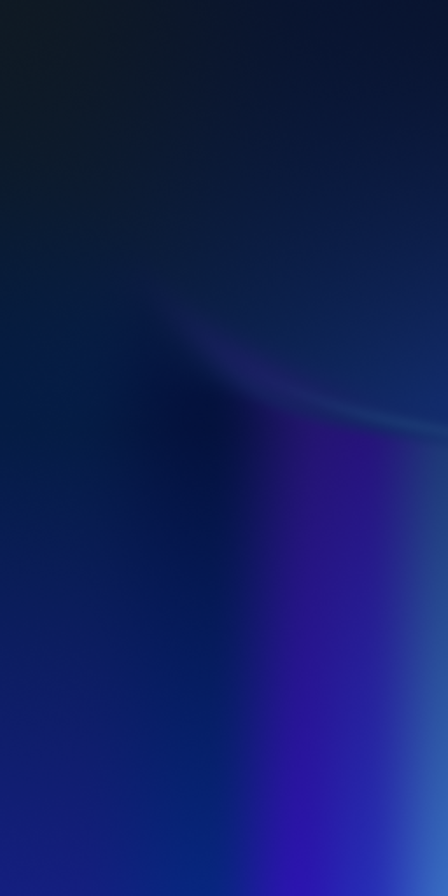
Reproduce this background procedurally as a WebGL 1 fragment shader.

```glsl
precision highp float;
// Deep blue gradient with a curved, glowing fold above soft violet light columns.

uniform vec2 u_resolution;

float hash(vec2 p) {
  return fract(sin(dot(p, vec2(12.9898, 78.233))) * 43758.5453);
}

float bell(float x, float width) {
  return exp(-x * x / (width * width));
}

// Dim night sky, brightening towards the fold on the right
vec3 upperField(vec2 uv) {
  vec3 top = mix(vec3(0.06, 0.10, 0.14), vec3(0.035, 0.08, 0.19), smoothstep(0.0, 0.8, uv.x));
  vec3 low = mix(vec3(0.02, 0.11, 0.24), vec3(0.07, 0.17, 0.42), uv.x);
  float descent = clamp((1.0 - uv.y) / 0.45, 0.0, 1.0);
  return mix(top, low, pow(descent, 1.5));
}

// Vertical columns of light, each growing stronger towards the bottom
vec3 lowerField(vec2 uv) {
  float fall = clamp(1.0 - uv.y / 0.52, 0.0, 1.0);
  vec3 left = mix(vec3(0.02, 0.11, 0.27), vec3(0.08, 0.12, 0.50), fall);
  vec3 shade = mix(vec3(0.015, 0.07, 0.24), vec3(0.03, 0.15, 0.50), fall);
  vec3 violet = mix(vec3(0.14, 0.08, 0.44), vec3(0.17, 0.08, 0.69), fall);
  vec3 indigo = mix(vec3(0.15, 0.07, 0.48), vec3(0.15, 0.17, 0.71), fall);
  vec3 azure = mix(vec3(0.11, 0.22, 0.45), vec3(0.22, 0.43, 0.76), fall);

  vec3 color = mix(left, shade, smoothstep(0.15, 0.45, uv.x));
  color = mix(color, violet, smoothstep(0.46, 0.73 - 0.06 * fall, uv.x));
  color = mix(color, indigo, smoothstep(0.66, 0.83, uv.x));
  return mix(color, azure, smoothstep(0.80, 1.02, uv.x));
}

void main() {
  vec2 uv = gl_FragCoord.xy / u_resolution;

  // Fold: sharp at the right, dissolving to the left
  float t = min(1.0 - uv.x, 0.68);
  float d = uv.y - (0.507 + 0.06 * t + 0.32 * t * t * t);
  float softness = 0.013 + 0.2 * (1.0 - smoothstep(0.0, 0.6, uv.x));
  vec3 color = mix(lowerField(uv), upperField(uv), smoothstep(-softness, softness, d));

  // Violet haze and a thin teal rim along the fold
  float ridge = d - 0.011 - 0.035 * t;
  float haze = bell(ridge, 0.028) * bell(uv.x - 0.62, 0.2);
  color = mix(color, vec3(0.13, 0.11, 0.41), 0.65 * haze);
  float rim = bell(ridge, 0.009) * smoothstep(0.5, 1.0, uv.x);
  color = mix(color, vec3(0.12, 0.25, 0.47), 0.6 * rim);

  // Faint grain against banding
  color += (hash(floor(uv * vec2(256.0, 512.0))) - 0.5) / 255.0;
  gl_FragColor = vec4(color, 1.0);
}
```
